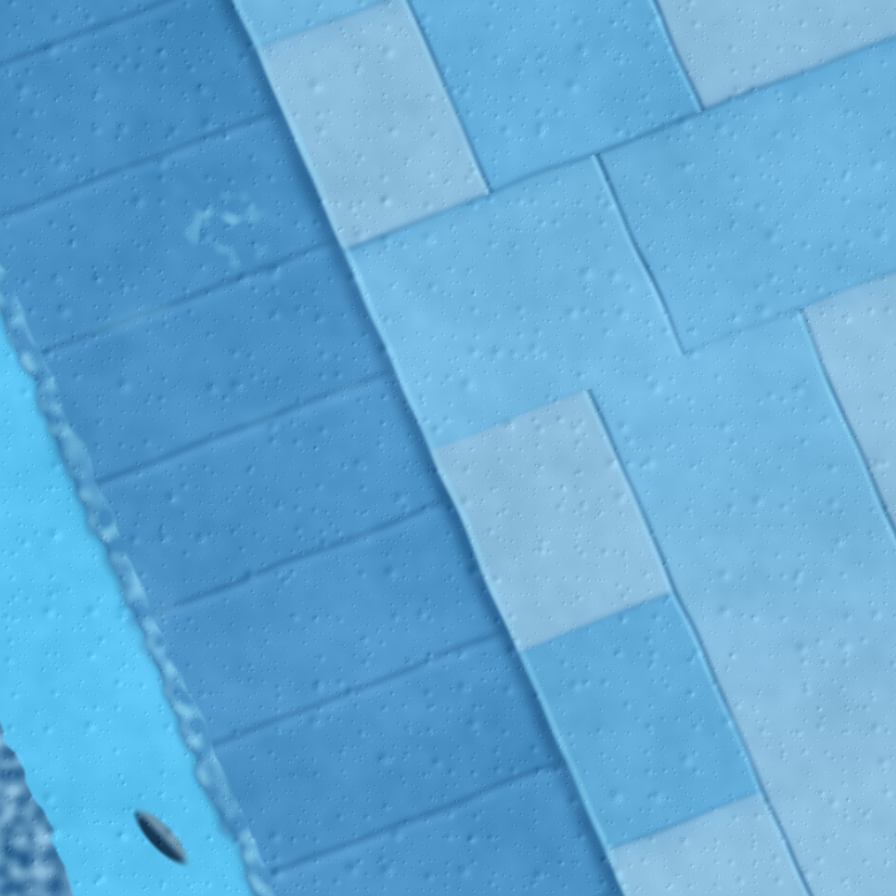
Give the GLSL for this texture, as a Shadertoy shader.

```glsl
// Weathered blue paving seen at a slant: a band of dark bricks between a bright
// painted strip and pale staggered slabs. A skewed frame places the courses,
// Gaussian lines draw the joints, and gradient noise adds wear and pitting.
#define SEAM 0.6388
#define ROW_HEIGHT 0.244
#define ROW_ORIGIN 0.046
#define BRICK_HEIGHT 0.1587
#define BRICK_ORIGIN -0.086
#define BRICK_LEFT -0.355
#define STRIP_RIGHT -0.378
#define STRIP_LEFT -0.562
#define JOINT_WIDTH 0.0032
#define EDGE 0.003
#define PITTING 0.13

const vec3 DEEP = vec3(0.30, 0.58, 0.785);
const vec3 SHADOW = vec3(0.17, 0.40, 0.59);
const vec3 MID = vec3(0.38, 0.67, 0.85);
const vec3 SKY = vec3(0.45, 0.72, 0.88);
const vec3 PALE = vec3(0.55, 0.745, 0.87);
const vec3 CYAN = vec3(0.36, 0.77, 0.95);
const vec3 CHIP = vec3(0.52, 0.80, 0.92);

vec2 hash2(vec2 c) {
    c = vec2(dot(c, vec2(127.1, 311.7)), dot(c, vec2(269.5, 183.3)));
    return 2.0 * fract(sin(c) * 43758.5) - 1.0;
}

float gradientNoise(vec2 p) {
    vec2 i = floor(p), f = p - i, w = f * f * (3.0 - 2.0 * f), k = vec2(0, 1);
    float low = mix(dot(hash2(i), f), dot(hash2(i + k.yx), f - k.yx), w.x);
    float high = mix(dot(hash2(i + k), f - k), dot(hash2(i + 1.0), f - 1.0), w.x);
    return mix(low, high, w.y);
}

float ridge(float d, float width) { return exp(-d * d / (width * width)); }
float stepUp(float d) { return smoothstep(-EDGE, EDGE, d); }

// Positions of the upright joints in a slab course
vec2 slabColumns(float row) {
    return row > 1.0 ? vec2(0.178, 0.43) : row > 0.0 ? vec2(0.302, 2.0) : vec2(0.19, 0.44);
}

vec3 slabTone(float row, vec2 q, float height) {
    vec2 cols = slabColumns(row);
    vec3 first = mod(row, 2.0) < 0.5 ? PALE : row < 0.0 ? MID : SKY;
    vec3 faded = mix(SKY, PALE, 1.0 - smoothstep(0.1, 0.55, height));
    vec3 second = row > 1.0 ? MID + 0.02 : row > 0.0 ? mix(MID, SKY, 0.65) : faded;
    vec3 tone = mix(first, second, stepUp(q.x - cols.x));
    return mix(tone, PALE, stepUp(q.x - cols.y));
}

vec3 slabs(vec2 q, vec2 p) {
    float y = (q.y - ROW_ORIGIN) / ROW_HEIGHT;
    float row = floor(y), border = floor(y + 0.5);
    float d = (y - border) * ROW_HEIGHT;
    vec2 cols = slabColumns(row);
    vec3 color = mix(slabTone(border - 1.0, q, p.y), slabTone(border, q, p.y), stepUp(d));
    // Course joints: full length around the middle row, short ones elsewhere
    float inner = 0.4 * (1.0 - stepUp(q.x - cols.x));
    float strength = border == 2.0 ? 1.0 : border == 1.0 ? mix(0.12, 0.4, stepUp(q.x - 0.302)) : inner;
    float worn = clamp(0.7 + 0.9 * gradientNoise(p * 9.0), 0.2, 1.0);
    color = mix(color, SHADOW, 0.6 * strength * worn * ridge(d, JOINT_WIDTH * 1.3));
    color = mix(color, MID, 0.5 * strength * ridge(d + 0.008, 0.012));
    // Upright joints with a lit left lip
    for (int i = 0; i < 2; i++) {
        float x = q.x - cols[i];
        color = mix(color, CHIP + 0.08, 0.6 * worn * ridge(x + 0.004, JOINT_WIDTH));
        color = mix(color, SHADOW, 0.7 * worn * ridge(x - 0.001, JOINT_WIDTH));
    }
    return mix(color, CHIP + 0.05, 0.6 * worn * ridge(q.x - 0.005, JOINT_WIDTH));
}

vec3 bricks(vec2 q, vec2 p) {
    float y = (q.y - BRICK_ORIGIN) / BRICK_HEIGHT;
    float d = (y - floor(y + 0.5)) * BRICK_HEIGHT;
    vec3 color = DEEP + 0.012 * hash2(vec2(floor(y), 3.0)).x - 0.025 * smoothstep(0.5, 1.0, p.y);
    color = mix(color, SHADOW, 0.4 * ridge(d, JOINT_WIDTH * 1.4));
    color += 0.025 * ridge(d + 0.009, 0.006);
    // Pale chips along the middle joints and one scuffed patch
    float wear = smoothstep(-0.08, 0.25, gradientNoise(p * 13.0)) * ridge(q.y - 0.42, 0.2);
    float crumbs = smoothstep(0.0, 0.35, gradientNoise(p * 48.0));
    float chips = wear * ridge(d, 0.008) * (0.5 + 0.5 * crumbs);
    chips += crumbs * ridge(length(q - vec2(-0.11, 0.60)), 0.04);
    color = mix(color, CHIP, clamp(0.8 * chips, 0.0, 0.8));
    float seamShade = 0.75 + 0.5 * gradientNoise(p * 11.0);
    return mix(color, SHADOW, seamShade * ridge(q.x + 0.005, 0.011));
}

// Sparse bumps, each lit on one side and shaded on the other
float pits(vec2 p) {
    float relief = 0.0;
    for (float scale = 24.0; scale < 120.0; scale *= 1.7) {
        vec2 cell = floor(p * scale), random = hash2(cell + scale);
        vec2 offset = fract(p * scale) - 0.5 - 0.22 * random;
        float radius = 0.11 + 0.05 * random.y;
        float present = step(0.1, hash2(cell - scale).x);
        relief += present * dot(offset, vec2(0.8, -0.6)) / radius * ridge(length(offset), radius);
    }
    return relief;
}

void mainImage(out vec4 fragColor, in vec2 fragCoord) {
    vec2 p = fragCoord / iResolution.y;
    // Skewed frame: x across the seam, y across the courses
    vec2 q = vec2(dot(p, vec2(0.917, 0.400)) - SEAM, dot(p, vec2(-0.361, 0.933)));
    q += 0.005 * vec2(gradientNoise(p * 13.0), gradientNoise(p * 11.0 + 40.0));
    float grain = gradientNoise(p * 55.0);
    float rough = q.x + 0.012 * gradientNoise(p * 27.0) + 0.006 * grain;

    // Layers from left to right: rubble, strip, mortar, bricks, slabs
    vec3 rubble = mix(SHADOW, PALE, clamp(0.5 + 1.1 * grain, 0.0, 1.0));
    vec3 mortar = mix(DEEP, CHIP, clamp(0.3 + 1.3 * grain, 0.0, 0.8));
    vec3 color = mix(rubble, CYAN, stepUp(rough - STRIP_LEFT));
    color = mix(color, mortar, stepUp(rough - STRIP_RIGHT));
    color = mix(color, SHADOW, 0.35 * ridge(rough - STRIP_RIGHT, 0.006));
    color = mix(color, bricks(q, p), stepUp(rough - BRICK_LEFT));
    color = mix(color, slabs(q, p), stepUp(q.x));

    // Gouge in the strip: grey hollow under a dark upper rim
    vec2 g = mat2(0.72, 0.69, -0.69, 0.72) * (p - vec2(0.180, 0.066));
    g = vec2(dot(p - vec2(0.180, 0.066), vec2(0.69, -0.72)), dot(p - vec2(0.180, 0.066), vec2(0.72, 0.69)));
    float hollow = 1.0 - smoothstep(0.7, 1.1, length(g / vec2(0.042, 0.014)));
    color = mix(color, mix(PALE * 0.8, SHADOW * 0.6, smoothstep(-0.006, 0.005, -g.y)), hollow);

    // Mottling and pitted surface
    color += 0.05 * gradientNoise(p * 6.0) + 0.035 * gradientNoise(p * 22.0) + 0.025 * grain;
    color += PITTING * pits(p);
    fragColor = vec4(clamp(color, 0.0, 1.0), 1.0);
}
```
